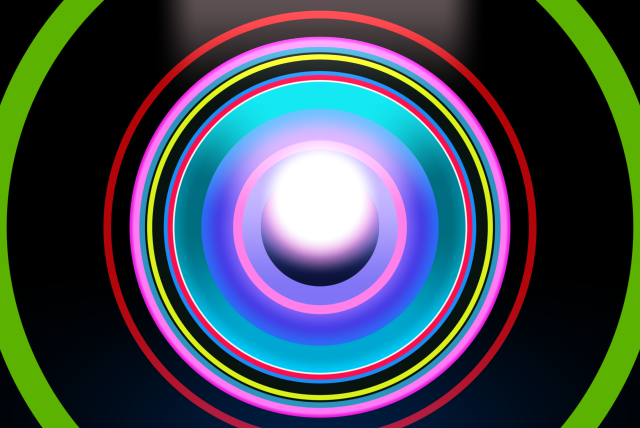
A WebGL 1 fragment shader for this background:

```glsl
precision highp float;
// Concentric neon rings around a glowing orb, lit by a soft lamp from above.

#define CENTER_Y 0.469
#define ORB_RADIUS 0.138
#define GLOW_OFFSET vec2(0.0, 0.068)
#define GLOW_RADIUS 0.128
#define LAMP_COLOR vec3(0.37, 0.32, 0.33)
#define FLOOR_COLOR vec3(0.0, 0.11, 0.25)

uniform vec2 u_resolution;

// Antialiased coverage of a disc, given the distance from its center.
float disc(float dist, float radius) {
    float soft = 0.75 / u_resolution.y;
    return 1.0 - smoothstep(radius - soft, radius + soft, dist);
}

float ring(float dist, float inner, float outer) {
    return disc(dist, outer) - disc(dist, inner);
}

void paint(inout vec3 color, vec3 ink, float coverage) {
    color = mix(color, ink, coverage);
}

// Cyan dish: bright above, dim at the sides, blue below.
vec3 dishColor(float dist, float up) {
    vec3 color = vec3(0.0, 0.43, 0.50);
    color = mix(color, vec3(0.08, 0.91, 0.95), smoothstep(0.35, 0.95, up));
    color = mix(color, vec3(0.0, 0.66, 0.82), smoothstep(0.0, 0.9, -up));
    float rim = smoothstep(0.305, 0.342, dist);
    return color + vec3(0.0, 0.13, 0.15) * rim * (1.0 - max(up, 0.0));
}

// Indigo bowl: blue rim, violet middle and a pale upper side.
vec3 bowlColor(float dist, float up) {
    vec3 color = mix(vec3(0.50, 0.38, 0.97), vec3(0.27, 0.24, 0.90),
                     smoothstep(0.195, 0.242, dist));
    color = mix(color, vec3(0.17, 0.42, 0.96), smoothstep(0.235, 0.28, dist));
    vec3 pale = mix(vec3(0.86, 0.72, 1.0), vec3(0.42, 0.76, 1.0),
                    smoothstep(0.21, 0.28, dist));
    return mix(color, pale, smoothstep(0.1, 0.95, up));
}

void main() {
    vec2 uv = gl_FragCoord.xy / u_resolution.y;
    float halfWidth = 0.5 * u_resolution.x / u_resolution.y;
    vec2 p = uv - vec2(halfWidth, CENTER_Y);
    float dist = length(p);
    float up = p.y / max(dist, 0.001);

    // Dark backdrop with wide outer rings
    vec3 color = vec3(0.0);
    paint(color, vec3(0.36, 0.70, 0.0), ring(dist, 0.732, 0.800));
    paint(color, vec3(0.70, 0.02, 0.04), ring(dist, 0.488, 0.506));

    // Blue light on the floor, fading up and sideways
    float floorLight = (1.0 - smoothstep(0.0, 0.40, uv.y))
                     * exp(-3.5 * p.x * p.x);
    color += FLOOR_COLOR * floorLight * (1.0 - disc(dist, 0.445))
           * (1.0 - ring(dist, 0.732, 0.800));

    // Stacked neon bands, painted from the outside in
    vec3 pink = mix(vec3(0.92, 0.12, 0.88), vec3(1.0, 0.48, 0.96),
                    1.0 - smoothstep(0.433, 0.443, dist));
    paint(color, pink, disc(dist, 0.445));
    paint(color, vec3(0.17, 0.58, 0.74), disc(dist, 0.422));
    paint(color, vec3(0.03, 0.07, 0.06), disc(dist, 0.409));
    paint(color, vec3(0.86, 0.95, 0.10), ring(dist, 0.392, 0.404));
    paint(color, vec3(0.10, 0.55, 0.96), disc(dist, 0.365));
    paint(color, vec3(0.98, 0.06, 0.30), disc(dist, 0.356));
    paint(color, vec3(0.92, 0.97, 0.96), disc(dist, 0.344));

    // Lamp beam from the top edge
    float beam = 1.0 - smoothstep(0.28, 0.39, abs(p.x));
    color += LAMP_COLOR * beam * smoothstep(0.74, 1.02, uv.y);

    // Dish, bowl and pink hoop
    paint(color, dishColor(dist, up), disc(dist, 0.340));
    paint(color, bowlColor(dist, up), disc(dist, 0.277));
    vec3 hoop = mix(vec3(1.0, 0.50, 0.91), vec3(1.0, 0.80, 1.0),
                    smoothstep(0.1, 1.0, up));
    paint(color, hoop, disc(dist, 0.203));
    vec3 well = mix(vec3(0.50, 0.45, 0.96), vec3(0.78, 0.72, 1.0),
                    smoothstep(-0.17, 0.10, p.y));
    paint(color, well, disc(dist, 0.182));

    // Orb shaded from navy below to blue at its sides
    vec3 orb = mix(vec3(0.04, 0.07, 0.22), vec3(0.34, 0.45, 0.86),
                   smoothstep(-0.13, 0.04, p.y));
    paint(color, orb, disc(dist, ORB_RADIUS));

    // Pink fringe and white heart of the glow
    float glowDist = length(p - GLOW_OFFSET);
    float fringe = 1.0 - smoothstep(GLOW_RADIUS - 0.012, GLOW_RADIUS + 0.055, glowDist);
    float heart = 1.0 - smoothstep(GLOW_RADIUS - 0.035, GLOW_RADIUS + 0.018, glowDist);
    paint(color, vec3(1.0, 0.62, 0.94), 0.85 * fringe * disc(dist, ORB_RADIUS));
    paint(color, vec3(1.0), heart);

    gl_FragColor = vec4(clamp(color, 0.0, 1.0), 1.0);
}
```
